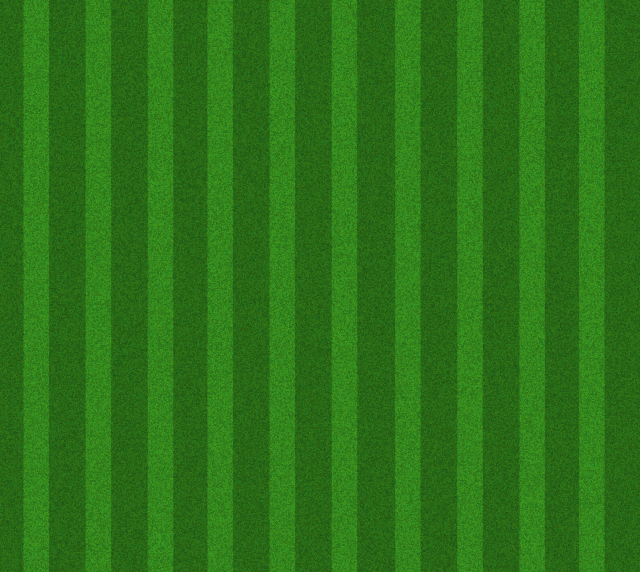
Give the GLSL for this texture, as a Shadertoy shader.

```glsl
vec3 hash3(vec2 p) {
    vec3 q = fract(p.xyx * vec3(0.1031, 0.1030, 0.0973));
    q += dot(q, q.yxz + 33.33);
    return fract((q.xxy + q.yzz) * q.zyx);
}

// Cellular grain: x = distance to the nearest tuft, y = its tone, z = its hue
vec3 tufts(vec2 p) {
    vec2 cell = floor(p);
    vec3 nearest = vec3(9.0, 0.5, 0.5);
    for (int j = -1; j <= 1; j++)
    for (int i = -1; i <= 1; i++) {
        vec2 id = cell + vec2(i, j);
        vec3 h = hash3(id);
        float d = length(id + h.xy - p);
        if (d < nearest.x) nearest = vec3(d, hash3(id + 517.0).xy);
    }
    return nearest;
}

// Ten light mown bands; a six-band group repeats, with its second half nudged left
float mownBands(float x, float soft) {
    float mask = 0.0;
    for (int k = 0; k < 10; k++) {
        float slot = float(k % 6);
        float left = 0.0367 + 0.5807 * float(k / 6) + 0.0971 * slot - 0.0039 * step(3.0, slot);
        float d = abs(x - left - 0.0199) - 0.0199;
        mask = max(mask, 1.0 - smoothstep(-soft, soft, d));
    }
    return mask;
}

void mainImage(out vec4 fragColor, in vec2 fragCoord) {
    vec2 uv = fragCoord / iResolution.x;
    vec3 tuft = tufts(uv * 440.0);

    float light = mownBands(uv.x, 0.7 / iResolution.x);
    vec3 grass = mix(vec3(0.156, 0.406, 0.086), vec3(0.201, 0.522, 0.111), light);

    // Fine blades plus faint broad mottling
    float grain = 0.2 * (0.44 - tuft.x) + 0.23 * (tuft.y - 0.5);
    float mottle = sin(uv.x * 61.0 + 2.0 * sin(uv.y * 37.0)) * sin(uv.y * 53.0 + 1.5 * sin(uv.x * 29.0));
    grass *= 1.0 + grain + 0.008 * mottle;

    // Yellowish and bluish blades
    grass += (tuft.z - 0.5) * vec3(0.05, 0.01, -0.025);

    fragColor = vec4(clamp(grass, 0.0, 1.0), 1.0);
}
```
